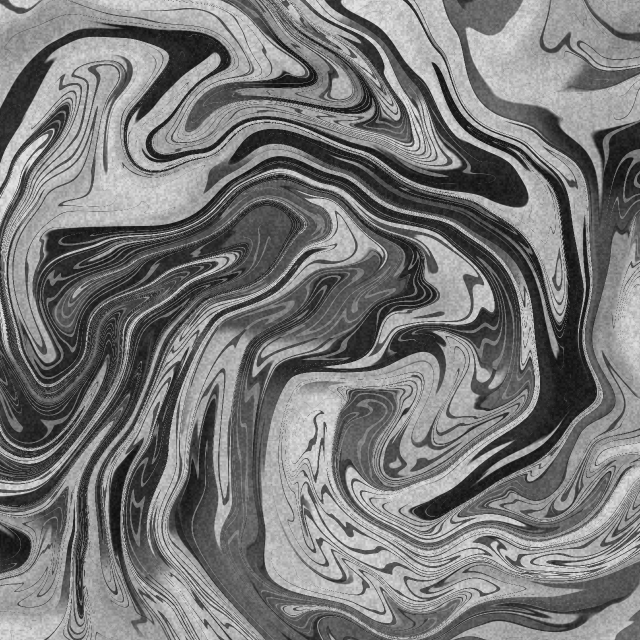
A Shadertoy shader for this texture:

```glsl
// Grey marbled paper: folded ink bands in large swirls, with fine veins and paper grain.

float hash(vec2 p) {
    vec3 h = fract(vec3(p.xyx) * 0.1031);
    h += dot(h, h.yzx + 33.33);
    return fract((h.x + h.y) * h.z);
}

float noise(vec2 p) {
    vec2 cell = floor(p), f = fract(p);
    f = f * f * f * (f * (f * 6.0 - 15.0) + 10.0);
    return mix(mix(hash(cell), hash(cell + vec2(1, 0)), f.x),
               mix(hash(cell + vec2(0, 1)), hash(cell + vec2(1, 1)), f.x), f.y);
}

// Turns the plane around a centre, fading with distance.
vec2 vortex(vec2 p, vec2 centre, float radius, float turn) {
    vec2 d = p - centre;
    float a = turn * exp(-dot(d, d) / (radius * radius));
    return centre + mat2(cos(a), sin(a), -sin(a), cos(a)) * d;
}

// Carries a point along the contours of a noise field, without squeezing area.
vec2 stir(vec2 p, float scale, float stride, int steps) {
    mat2 tilt = mat2(0.8, 0.6, -0.6, 0.8);
    for (int i = 0; i < steps; i++) {
        vec2 s = tilt * p * scale + 40.0;
        float n = noise(s);
        vec2 slope = vec2(noise(s + vec2(0.05, 0)) - n, noise(s + vec2(0, 0.05)) - n) / 0.05;
        p += stride * (vec2(slope.y, -slope.x) * tilt);
    }
    return p;
}

float blob(vec2 p, vec2 centre, vec2 size) {
    vec2 d = (p - centre) / size;
    return exp(-dot(d, d) * dot(d, d));
}

// Share of dark ink: heavy on the left and across the middle.
float darkShare(vec2 p) {
    float heavy = max(blob(p, vec2(0.14, 0.36), vec2(0.20, 0.28)),
                      blob(p, vec2(0.46, 0.58), vec2(0.33, 0.16)));
    float light = max(blob(p, vec2(0.55, 0.90), vec2(0.16, 0.08)),
                      blob(p, vec2(0.98, 0.83), vec2(0.12, 0.12)));
    return 0.23 + 0.56 * max(heavy, 0.6 * light);
}

// Tone of one ink band; golden-ratio steps keep the shares even.
float bandTone(float band, float dark, float shade) {
    float rank = fract(band * 0.618 + 0.1);
    float depth = fract(band * 0.755 + 0.2);
    float black = 0.08 + 0.12 * shade;
    float grey = 0.20 + 0.10 * depth + 0.15 * shade;
    float pale = 0.50 + 0.12 * depth + 0.24 * shade;
    float ink = mix(black, grey, smoothstep(-0.08, 0.08, rank - 0.65 * dark));
    return mix(ink, pale, smoothstep(-0.06, 0.06, rank - dark));
}

float marble(vec2 uv) {
    // Late ripples, large swirls, then older folds inside them
    vec2 p = stir(uv, 5.0, 0.012, 4);
    p = vortex(p, vec2(0.64, 0.37), 0.34, 2.9);
    p = vortex(p, vec2(0.24, 0.78), 0.20, 2.8);
    p = vortex(p, vec2(0.17, 0.33), 0.17, -3.2);
    p = stir(p, 4.0, 0.023, 10);
    p = stir(p, 11.0, 0.008, 8);

    // Ink bands along the contours of the stirred field
    float t = 8.0 * (noise(p * 2.5 + 17.0) + 0.35 * noise(p * 7.0 + 61.0));
    t += 0.15 * noise(p * 34.0 + 11.0);
    float band = floor(t);
    float dark = darkShare(uv + 0.06 * (p - uv));
    float shade = noise(p * 8.0 + 29.0);
    float tone = mix(bandTone(band, dark, shade), bandTone(band + 1.0, dark, shade),
                     smoothstep(0.92, 1.0, fract(t)));

    // Veins whose width follows the folds, dark on pale ink and pale on dark ink
    float away = abs(fract(3.0 * t + 1.6 * noise(p * 15.0 + 83.0)) - 0.5);
    float width = 0.13 * smoothstep(0.30, 0.75, noise(p * 6.0 + 97.0));
    float vein = 1.0 - smoothstep(width, width + 0.03, away + 0.015);
    tone = mix(tone, tone > 0.4 ? 0.20 : 0.54, 0.8 * vein);

    // Dark rims where bands meet
    float rim = 1.0 - smoothstep(0.03, 0.06, abs(fract(t) - 0.94));
    return mix(tone, 0.13, 0.75 * rim * smoothstep(0.35, 0.6, noise(p * 9.0 + 5.0)));
}

void mainImage(out vec4 fragColor, in vec2 fragCoord) {
    // Four samples smooth the edges
    float tone = 0.0;
    for (int i = 0; i < 4; i++) {
        vec2 offset = vec2(i % 2, i / 2) * 0.5 - 0.25;
        tone += 0.25 * marble((fragCoord + offset) / iResolution.y);
    }

    // Hairline cracks and paper grain
    vec2 uv = fragCoord / iResolution.y;
    float crackField = noise(uv * 16.0 + 2.0 * noise(uv * 31.0) + 7.0);
    float crack = 1.0 - smoothstep(0.0, 0.03, abs(crackField - 0.5));
    tone -= 0.12 * crack * tone * noise(uv * 9.0 + 50.0);
    float grain = 0.13 * (noise(uv * 330.0) - 0.5) + 0.05 * (noise(uv * vec2(150.0, 90.0)) - 0.5);
    tone += grain * (0.5 + 0.8 * tone);

    fragColor = vec4(vec3(clamp(tone, 0.05, 0.88)), 1.0);
}
```
